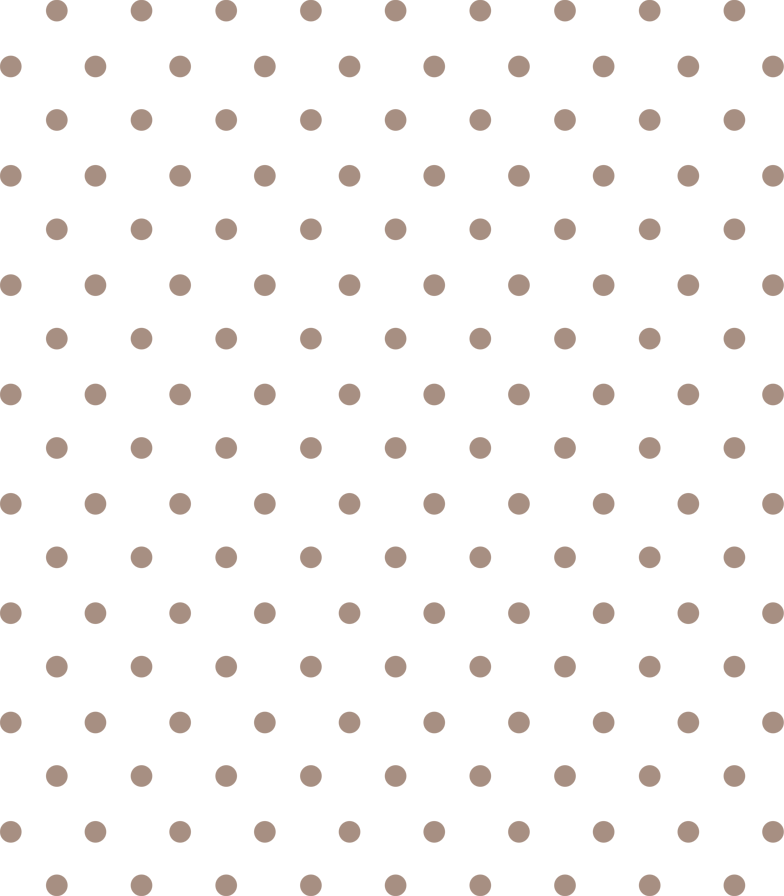
This pattern is drawn by a WebGL 1 fragment shader. Its source:

```glsl
precision highp float;

uniform vec2 u_resolution;

// Distance to the nearest dot of a rectangular grid passing through origin
float dotGrid(vec2 p, vec2 origin, vec2 spacing) {
  vec2 cell = mod(p - origin + 0.5 * spacing, spacing) - 0.5 * spacing;
  return length(cell) - 0.01205;
}

void main() {
  // Canvas height is one unit
  vec2 p = gl_FragCoord.xy / u_resolution.y;
  float pixel = 1.0 / u_resolution.y;
  vec2 spacing = vec2(0.09453, 0.12203);

  // Two interleaved grids form the staggered rows
  float lowerRows = dotGrid(p, vec2(0.0634, 0.0119), spacing);
  float upperRows = dotGrid(p, vec2(0.0120, 0.0716), spacing);
  float dist = min(lowerRows, upperRows);

  // Taupe dots on white
  float coverage = 1.0 - smoothstep(-0.75 * pixel, 0.75 * pixel, dist);
  vec3 color = mix(vec3(1.0), vec3(0.655, 0.56, 0.508), coverage);
  gl_FragColor = vec4(color, 1.0);
}
```
